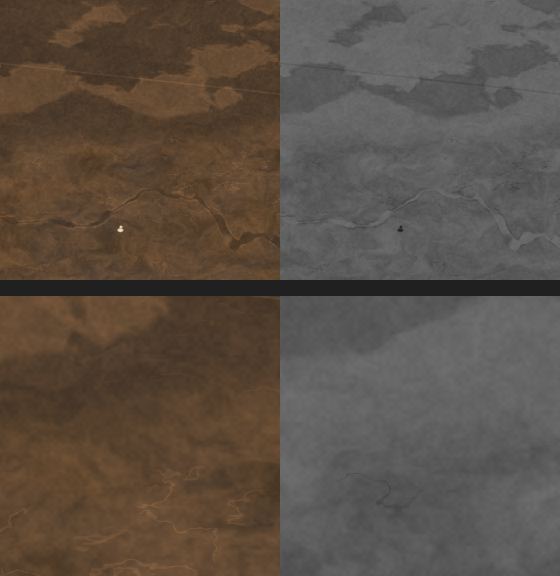
Top, the full canvas; bottom, a detail of the centre.
Write a WebGL 2 fragment shader that draws this texture.

```glsl
#version 300 es
precision highp float;
uniform vec2 u_resolution;
out vec4 fragColor;

float hash(vec2 p) {
    vec3 q = fract(p.xyx * vec3(0.1031, 0.1030, 0.0973));
    q += dot(q, q.yzx + 33.33);
    return fract((q.x + q.y) * q.z);
}

float noise(vec2 p) {
    vec2 i = floor(p), f = fract(p);
    f = f * f * (3.0 - 2.0 * f);
    return mix(mix(hash(i), hash(i + vec2(1, 0)), f.x),
               mix(hash(i + vec2(0, 1)), hash(i + vec2(1, 1)), f.x), f.y);
}

float fbm(vec2 p) {
    float sum = 0.0, amp = 0.5;
    for (int i = 0; i < 5; i++) {
        sum += amp * noise(p);
        p = p * 2.03 + vec2(17.3, 9.1);
        amp *= 0.5;
    }
    return sum / 0.97;
}

// Height of the mineral vein across the slab
float veinHeight(float x) {
    return 0.205 + 0.105 * smoothstep(0.32, 0.52, x) - 0.165 * smoothstep(0.69, 0.86, x)
         + 0.05 * (fbm(vec2(x * 13.0, 4.0)) - 0.5);
}

float bump(float x, float center, float width) {
    float d = (x - center) / width;
    return exp(-d * d);
}

// Lightness of the stone: 0 is dark, 1 is light
float stoneTone(vec2 p, float px) {
    vec2 warp = vec2(fbm(p * vec2(7, 11) + 3.0), fbm(p * vec2(7, 11) + 41.0)) - 0.5;
    vec2 q = p + warp * vec2(0.10, 0.05);
    float crackY = 0.775 - 0.112 * p.x;

    // Broad wavy sediment bands
    float top = 0.58 + 0.09 * bump(p.x, 0.28, 0.16) + 0.08 * smoothstep(0.58, 1.0, p.x);
    float base = 0.505 + 0.06 * smoothstep(0.7, 1.0, p.x);
    float band = smoothstep(-0.012, 0.012, top - q.y) * smoothstep(-0.035, 0.03, q.y - base);

    // Cloudy patches above the bands
    float cloud = fbm(q * vec2(5.5, 10.0) + vec2(2.7, 6.2));
    cloud += 0.10 * smoothstep(0.0, 0.08, p.y - crackY) * (1.0 - smoothstep(0.25, 0.5, p.x));
    cloud -= 0.13 * smoothstep(-0.01, 0.03, p.y - top) * smoothstep(0.05, -0.03, p.y - crackY);
    cloud += 0.30 * exp(-2.0 * dot((q - vec2(0.75, 0.86)) / vec2(0.13, 0.05),
                                   (q - vec2(0.75, 0.86)) / vec2(0.13, 0.05)));
    float upper = smoothstep(0.50, 0.60, q.y);
    float patches = smoothstep(0.49, 0.56, cloud) * upper;
    float rim = bump(cloud, 0.475, 0.018) * upper;

    // Weathered lower ground with a few isolated dark lenses
    float ground = fbm(q * vec2(7, 15) + 20.0);
    float mottle = fbm(p * vec2(34, 48) + warp * 6.0);
    float lens = smoothstep(0.66, 0.74, noise(q * vec2(9, 24) + 8.0)) * smoothstep(0.36, 0.44, p.y);
    float tone = mix(0.53 + 0.75 * (ground - 0.5), 0.66 + 0.3 * (ground - 0.5), upper);
    tone = mix(tone, 0.13 + 0.35 * (ground - 0.4), max(max(band, patches), lens * 0.65 * (1.0 - upper)));
    tone += 0.13 * rim + (mottle - 0.5) * mix(0.75, 0.40, max(band, upper));

    // Hairline contours, broken up by a slow mask
    float contour = abs(fbm(q * vec2(8, 17) + 70.0) - 0.5);
    float broken = smoothstep(0.48, 0.66, fbm(p * vec2(8, 12) + 90.0));
    tone += 0.36 * broken * smoothstep(0.016, 0.002, contour) * (1.0 - 0.7 * upper);

    // Vein: dark beaded core between pale edges
    float slope = (veinHeight(p.x + 0.01) - veinHeight(p.x - 0.01)) / 0.02;
    float d = abs(p.y - veinHeight(p.x) + warp.y * 0.045) / sqrt(1.0 + slope * slope);
    float width = 0.002 + 0.021 * smoothstep(0.35, 0.8, noise(p * vec2(24, 12) + 5.0))
                * (0.55 + 0.45 * smoothstep(0.6, 0.75, p.x));
    float core = smoothstep(px, -px, d - width);
    float edge = bump(d, width + 0.002, 0.003 + 0.3 * px);
    tone = mix(tone, 0.08 + 0.4 * (mottle - 0.5), core * 0.85);
    tone += 0.42 * edge * smoothstep(0.3, 0.6, noise(p * 38.0));

    // Long straight crack
    float crack = abs(p.y - crackY + 0.004 * (noise(vec2(p.x * 9.0, 2.0)) - 0.5));
    tone += 0.34 * smoothstep(0.0015 + px, 0.0005, crack);

    // Fine grain
    tone += 0.20 * (noise(p * 210.0) - 0.5) + 0.15 * (noise(p * 95.0 + 7.0) - 0.5);
    return tone;
}

void main() {
    vec2 uv = gl_FragCoord.xy / u_resolution;
    vec2 p = vec2(fract(uv.x * 2.0), uv.y);
    float px = 1.0 / u_resolution.y;
    float tone = clamp(stoneTone(p, px), -0.12, 1.3);

    // Left half: brown stone. Right half: inverted gray relief.
    vec3 brown = mix(vec3(0.27, 0.21, 0.155), vec3(0.465, 0.34, 0.23), tone);
    float rust = fbm(p * vec2(6, 9) + 55.0) - 0.5;
    brown += vec3(0.05, 0.01, -0.05) * rust * (1.0 - smoothstep(0.4, 0.7, p.y));
    vec3 gray = vec3(0.425 - 0.125 * tone);

    // Small pale chip
    vec2 chipPos = p - vec2(0.43, 0.178);
    float chip = min(length(chipPos * vec2(0.8, 1.2)) - 0.008, length(chipPos - vec2(0.002, 0.011)) - 0.005);
    float chipMask = smoothstep(px, -px, chip);
    brown = mix(brown, vec3(0.93, 0.85, 0.72), chipMask);
    gray = mix(gray, vec3(0.15), chipMask);

    float side = smoothstep(-0.5, 0.5, (uv.x - 0.5) * u_resolution.x);
    fragColor = vec4(mix(brown, gray, side), 1.0);
}
```
